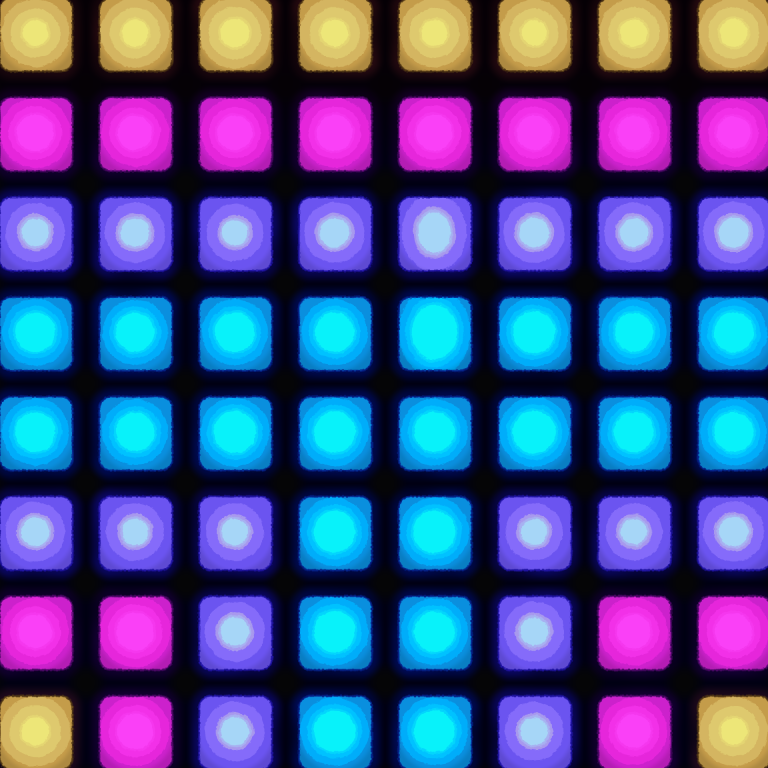
A three.js fragment shader for this pattern:

```glsl
// An eight by eight board of glowing rounded pads on near-black.
// Pad colours follow a stepped arch; each pad is a rounded-box distance
// filled with soft concentric light bands, a dark rim and a faint halo.
varying vec2 vUv;

const float PITCH = 0.1299;

float hash(vec2 p) {
  vec3 q = fract(p.xyx * 0.1031);
  q += dot(q, q.yzx + 33.33);
  return fract((q.x + q.y) * q.z);
}

float noise(vec2 p) {
  vec2 i = floor(p), f = fract(p);
  f = f * f * (3.0 - 2.0 * f);
  return mix(mix(hash(i), hash(i + vec2(1.0, 0.0)), f.x),
             mix(hash(i + vec2(0.0, 1.0)), hash(i + 1.0), f.x), f.y);
}

float roundedBox(vec2 p, vec2 halfSize, float radius) {
  vec2 q = abs(p) - halfSize + radius;
  return length(max(q, 0.0)) + min(max(q.x, q.y), 0.0) - radius;
}

// Inside the disc of the given radius: 1, outside: 0
float disc(float dist, float radius) {
  return 1.0 - smoothstep(radius - 0.001, radius + 0.001, dist);
}

// Tier 0 cyan, 1 violet, 2 magenta, 3 yellow
float padTier(vec2 cell) {
  float column = abs(cell.x - 3.5) - 0.5;
  return cell.y < 3.5 ? min(column, 3.0 - cell.y) : cell.y - 4.0;
}

void main() {
  vec2 grid = (vUv - vec2(0.0470, 0.0458)) / PITCH;
  vec2 cell = clamp(floor(grid + 0.5), 0.0, 7.0);
  vec2 p = (grid - cell) * PITCH;
  float tier = padTier(cell);
  float seed = hash(cell + 7.0);

  // Palette and ring radii of this tier
  vec3 core = vec3(0.03, 0.95, 0.98), inner = vec3(0.0, 0.76, 1.0);
  vec3 body = vec3(0.0, 0.68, 0.98), edge = vec3(0.04, 0.56, 0.87);
  vec3 rim = vec3(0.02, 0.14, 0.55), halo = vec3(0.0, 0.03, 0.20);
  vec3 rings = vec3(0.0265, 0.0350, 0.0440);
  if (tier > 2.5) {
    core = vec3(0.93, 0.90, 0.47); inner = vec3(0.87, 0.79, 0.43);
    body = vec3(0.83, 0.71, 0.38); edge = vec3(0.77, 0.61, 0.29);
    rim = vec3(0.32, 0.22, 0.08); halo = vec3(0.10, 0.03, 0.03);
    rings = vec3(0.0175, 0.0330, 0.0450);
  } else if (tier > 1.5) {
    core = vec3(0.98, 0.25, 0.97); inner = vec3(0.95, 0.19, 0.91);
    body = vec3(0.90, 0.15, 0.86); edge = vec3(0.80, 0.13, 0.80);
    rim = vec3(0.32, 0.03, 0.42); halo = vec3(0.06, 0.0, 0.10);
    rings = vec3(0.0230, 0.0340, 0.0450);
  } else if (tier > 0.5) {
    core = vec3(0.65, 0.84, 0.97); inner = vec3(0.66, 0.60, 0.93);
    body = vec3(0.52, 0.42, 0.98); edge = vec3(0.42, 0.33, 0.94);
    rim = vec3(0.13, 0.08, 0.65); halo = vec3(0.03, 0.02, 0.24);
    rings = vec3(0.0180, 0.0245, 0.0385);
  }

  // Concentric light, slightly raised, with grainy band edges
  float grain = hash(floor(vUv * 384.0)) - 0.5;
  float wobble = (noise(vUv * 130.0) - 0.5) * 0.002 + grain * 0.0012;
  float tall = step(abs(cell.x - 4.0), 0.1) * step(abs(cell.y - 4.5), 0.6);
  vec2 lit = p - vec2(-0.001, 0.002);
  lit.y /= 1.0 + 0.22 * tall;
  float dist = length(lit) + wobble - (seed - 0.5) * 0.003 - 0.002 * tall;

  vec3 pad = mix(edge, body, disc(dist, rings.z));
  pad = mix(pad, inner, disc(dist, rings.y));
  pad = mix(pad, mix(inner, core, 0.4), disc(dist, rings.x + 0.003));
  pad = mix(pad, core, disc(dist, rings.x));
  // Shaded lower corners
  float corner = smoothstep(0.044, 0.054, length(p)) * step(p.y, 0.0);
  pad *= 1.0 - 0.12 * corner;

  // Black gaps, darkest where they cross, tinted by the nearest pad
  float d = roundedBox(p, vec2(0.0480, 0.0485), 0.016);
  float outside = max(d, 0.0);
  float cross = length(abs(p) - PITCH * 0.5);
  vec3 color = mix(vec3(0.02, 0.02, 0.025), vec3(0.0, 0.0, 0.07),
                   smoothstep(0.006, 0.032, cross));
  color = mix(color, vec3(0.02, 0.0, 0.02), smoothstep(0.75, 0.95, vUv.y));
  float fade = 1.0 - smoothstep(0.0, 0.018, outside);
  color += halo * fade * (0.5 + 0.8 * noise(vUv * 24.0));

  // Thin dark rim, then the bright face
  float rough = d + grain * 0.0012;
  color = mix(color, rim, 1.0 - smoothstep(-0.001, 0.0022, rough));
  color = mix(color, pad, 1.0 - smoothstep(-0.0028, -0.0004, rough));
  gl_FragColor = vec4(color, 1.0);
}
```
